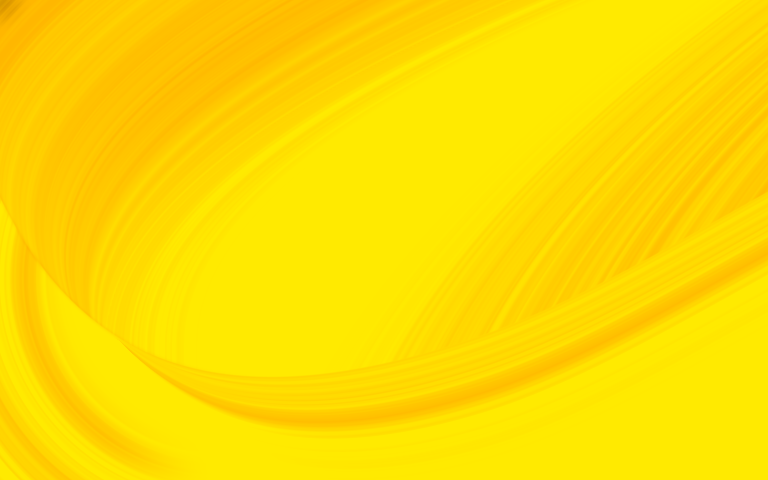
Write a Shadertoy shader that draws this background.

```glsl
// Golden silk: fine curved streaks folding around a sweeping yellow ribbon.

const vec3 YELLOW = vec3(1.0, 0.918, 0.0);
const vec3 AMBER = vec3(1.0, 0.718, 0.0);
const vec3 BRONZE = vec3(0.72, 0.46, 0.0);

float hash(float n) {
    return fract(sin(n * 127.1) * 43758.5453);
}

float noise(float x) {
    float cell = floor(x);
    return mix(hash(cell), hash(cell + 1.0), smoothstep(0.0, 1.0, x - cell));
}

// Signed layered streaks across coordinate v; fades octaves too fine to resolve.
float streaks(float v, float frequency, float seed) {
    float sum = 0.0;
    float amplitude = 0.5;
    float footprint = length(vec2(dFdx(v), dFdy(v)));
    for (int i = 0; i < 5; i++) {
        float visible = 1.0 - smoothstep(0.45, 1.1, footprint * frequency);
        sum += (noise(v * frequency + seed) - 0.5) * amplitude * visible;
        frequency *= 1.9;
        amplitude *= 0.92;
        seed += 19.7;
    }
    return sum;
}

float bell(float x, float center, float width) {
    float d = (x - center) / width;
    return exp(-d * d);
}

// Height of the ribbon's upper rim.
float rimHeight(float x) {
    return -0.502 + 1.01 * x - 0.85 * log(x + 0.277) + 0.022 * smoothstep(1.0, 1.6, x);
}

// Fan coordinate of the upper left bowl, negative towards the outside.
float bowlCoord(vec2 p) {
    vec2 d = p - vec2(0.22, 0.28);
    float rise = max(d.y, 0.0);
    float offset = d.x - 1.65 * rise * rise;
    return offset / (offset < 0.0 ? 0.04 + 0.9 * rise : 0.25);
}

float bowlDepth(float t, float height) {
    float body = smoothstep(0.85, -0.7, t) * mix(0.6, 1.0, smoothstep(0.3, 0.9, height));
    body *= 1.0 - 0.25 * bell(t, -1.12, 0.16);
    float grain = streaks(t, 9.0, 3.0) * smoothstep(1.1, 0.3, t);
    float bands = 0.16 * bell(t, 0.45, 0.07) - 0.24 * bell(t, 0.27, 0.05);
    return 0.84 * body + 0.42 * grain + bands * smoothstep(0.3, 0.7, height);
}

// Coordinate across the streaks that sweep to the upper right.
float sweepCoord(vec2 p) {
    float u = p.y - 0.25;
    return (p.x - 0.708 - 0.6 * u - 0.55 * u * u) * (1.0 + 0.5 * u);
}

float sweepDepth(float s) {
    float body = 0.16 * smoothstep(-0.02, 0.16, s) + 0.42 * smoothstep(0.18, 0.4, s);
    float grain = streaks(s, 26.0, 41.0) * mix(0.3, 1.0, smoothstep(0.05, 0.3, s));
    grain *= smoothstep(-0.06, 0.08, s);
    float glints = bell(s, 0.425, 0.008) + bell(s, 0.53, 0.009);
    float line = 0.2 * bell(s, 0.115, 0.006);
    return body + 0.62 * grain + line - 0.4 * glints;
}

// Arcs that wrap the lower left corner.
float cornerDepth(vec2 p) {
    float r = length(p - vec2(0.46, 0.42));
    float body = 0.42 * bell(r, 0.405, 0.045) + 0.45 * bell(r, 0.53, 0.04);
    float grain = streaks(r, 35.0, 73.0) * smoothstep(0.31, 0.4, r);
    return (body + 0.08 + 0.6 * grain) * smoothstep(0.3, 0.38, r) * smoothstep(0.45, 0.2, p.x);
}

// Ribbon shading: v is 0 at the rim and 1 at the lower fold.
float ribbonDepth(float v, float x) {
    float tail = mix(0.06, 0.38, smoothstep(0.3, 0.75, x));
    float fold = 0.5 * bell(v, 0.93, v < 0.93 ? 0.3 : tail);
    float rim = 0.25 * exp(-max(v, 0.0) * 9.0);
    float body = 0.18 * smoothstep(0.0, 0.3, v) * smoothstep(1.2, 0.8, v);
    float reach = smoothstep(1.0 + 3.6 * tail, 0.9, v);
    float grain = streaks(v, 5.0, 107.0) * reach;
    return fold + rim + body + 0.66 * grain;
}

void mainImage(out vec4 fragColor, in vec2 fragCoord) {
    vec2 p = fragCoord / iResolution.y;
    p.x *= 1.6 * iResolution.y / iResolution.x;
    float pixel = 1.0 / iResolution.y;

    // Signed distance to the rim, positive above it.
    float slope = 1.01 - 0.85 / (p.x + 0.277);
    float drop = rimHeight(p.x) - p.y;
    float rim = -drop / sqrt(1.0 + slope * slope);

    // Bowl and sweep lie above the rim.
    float t = bowlCoord(p);
    float above = max(bowlDepth(t, p.y), 0.0) + max(sweepDepth(sweepCoord(p)), 0.0);

    // The ribbon opens out from a pinch; the corner arcs lie behind it.
    float width = 0.135 * (1.0 - exp(-max(p.x - 0.235, 0.0) * 3.4));
    float ribbon = ribbonDepth(drop / max(width, 0.006), p.x);
    ribbon *= smoothstep(0.235, 0.27, p.x);
    float below = max(cornerDepth(p), 0.0) + max(ribbon, 0.0);

    float depth = mix(below, above, smoothstep(-pixel, pixel, rim));
    depth += 0.2 * bell(rim, 0.0, 0.004) * smoothstep(0.6, 0.2, p.x);

    vec3 color = mix(YELLOW, AMBER, clamp(depth, 0.0, 1.0));
    float cornerShade = smoothstep(0.07, 0.0, length(p - vec2(0.0, 1.0)));
    float shadeGrain = clamp(0.5 + streaks(t, 25.0, 9.0), 0.0, 1.0);
    color = mix(color, BRONZE, cornerShade * shadeGrain);
    fragColor = vec4(color, 1.0);
}
```
